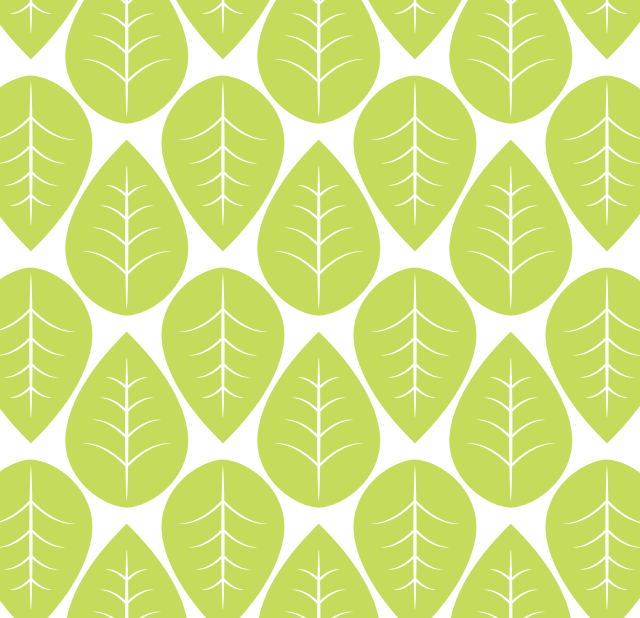
This pattern is drawn by a Shadertoy shader. Its source:

```glsl
#define TILES_ACROSS 3.333
#define UPRIGHT_POS vec2(0.660, 0.033)
#define FLIPPED_POS vec2(0.161, 0.367)
#define LEAF_HALF_WIDTH 0.320
#define LEAF_HALF_HEIGHT 0.458
#define WIDEST_Y -0.106
#define SPINE_HALF_WIDTH 0.0085
#define BRANCH_HALF_WIDTH 0.0065
#define BRANCH_PAIRS 4
#define LEAF_COLOR vec3(0.77, 0.86, 0.36)
#define PAPER_COLOR vec3(1.0)

// Signed distance estimate: pointed above the widest line, rounded below it
float leafDistance(vec2 p) {
    float y = p.y - WIDEST_Y;
    bool upper = y > 0.0;
    float span = upper ? LEAF_HALF_HEIGHT - WIDEST_Y : LEAF_HALF_HEIGHT + WIDEST_Y;
    vec2 size = vec2(LEAF_HALF_WIDTH, span);
    vec2 power = upper ? vec2(1.0, 1.8) : vec2(1.667, 2.0);
    vec2 a = max(abs(vec2(p.x, y)) / size, 1e-4);
    vec2 terms = pow(a, power);
    vec2 gradient = power * terms / (a * size);
    return (terms.x + terms.y - 1.0) / max(length(gradient), 1e-3);
}

// Share of a pixel covered by a stroke, also right for strokes thinner than it
float strokeCoverage(float dist, float halfWidth, float pixel) {
    float overlap = halfWidth + 0.5 * pixel - abs(dist);
    return clamp(overlap, 0.0, min(pixel, 2.0 * halfWidth)) / pixel;
}

float veins(vec2 p, float pixel) {
    // Spine, tapered to both ends
    float s = clamp((p.y + 0.423) / 0.746, 0.0, 1.0);
    float taper = pow(4.0 * s * (1.0 - s), 0.6);
    float cover = strokeCoverage(p.x, SPINE_HALF_WIDTH * taper, pixel);

    // Mirrored branches, shorter toward the tip and levelling off outward
    float reach = 0.230;
    for (int i = 0; i < BRANCH_PAIRS; i++) {
        float k = float(i);
        float joint = -0.243 + 0.156 * k - 0.0069 * k * k;
        float t = min(abs(p.x) / reach, 1.0);
        float rise = 0.52 * reach;
        float slope = 2.0 * rise * (1.0 - t) / reach;
        float curve = joint + rise * t * (2.0 - t);
        float dist = (p.y - curve) / sqrt(1.0 + slope * slope);
        float halfWidth = BRANCH_HALF_WIDTH * pow(1.0 - t, 0.6);
        cover = max(cover, strokeCoverage(dist, halfWidth, pixel));
        reach *= 0.78;
    }
    return cover;
}

float leaf(vec2 p, float pixel) {
    float body = clamp(0.5 - leafDistance(p) / pixel, 0.0, 1.0);
    return body * (1.0 - veins(p, pixel));
}

vec2 repeatAround(vec2 p, vec2 center) {
    return fract(p - center + 0.5) - 0.5;
}

void mainImage(out vec4 fragColor, in vec2 fragCoord) {
    float pixel = TILES_ACROSS / iResolution.x;
    vec2 p = fragCoord * pixel;

    // Two interlocking lattices, one turned upside down
    vec2 upright = repeatAround(p, UPRIGHT_POS);
    vec2 flipped = repeatAround(p, FLIPPED_POS) * vec2(1.0, -1.0);
    float cover = max(leaf(upright, pixel), leaf(flipped, pixel));

    fragColor = vec4(mix(PAPER_COLOR, LEAF_COLOR, cover), 1.0);
}
```
